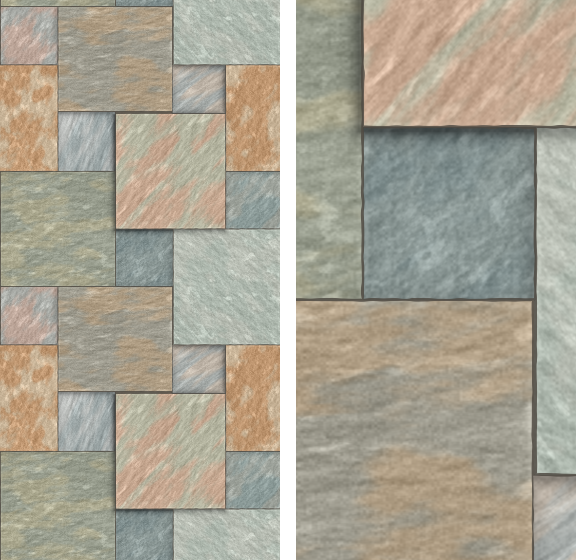
Left, the full canvas; right, a detail of the centre.
Write a Shadertoy shader that draws this texture.

```glsl
// Slate wall cladding: ten split-stone slabs of uneven height in a square repeat, two repeats tall.

// Slab edges: left, top, right, bottom in 1/384 of the repeat, y down
const vec4 SLAB[10] = vec4[10](
    vec4(0.5, 9, 79.5, 89),      vec4(79.5, 9, 236.5, 153),
    vec4(237.5, 314, 384.5, 473), vec4(309.5, 89, 463.5, 235),
    vec4(236, 89, 309.5, 156),   vec4(79.5, 153, 158.5, 235),
    vec4(158.5, 155.5, 309.5, 314), vec4(158.5, 314, 237.5, 393),
    vec4(309.5, 235, 384.5, 314), vec4(0.5, 235, 158.5, 393));

const vec3 BASE[10] = vec3[10](
    vec3(.66, .67, .65), vec3(.61, .60, .55), vec3(.72, .74, .70), vec3(.79, .71, .60),
    vec3(.65, .67, .66), vec3(.62, .66, .66), vec3(.77, .65, .56), vec3(.49, .55, .55),
    vec3(.55, .61, .60), vec3(.59, .61, .55));

const vec3 VEIN[10] = vec3[10](
    vec3(.75, .66, .61), vec3(.68, .61, .51), vec3(.67, .71, .67), vec3(.74, .58, .43),
    vec3(.74, .70, .65), vec3(.74, .75, .74), vec3(.70, .70, .62), vec3(.53, .58, .57),
    vec3(.62, .64, .61), vec3(.66, .65, .55));

// Grain angle, grain stretch, slab height
const vec3 GRAIN[10] = vec3[10](
    vec3(.9, 2, .3), vec3(.05, 2.5, .6), vec3(-.8, 1.6, .5), vec3(1.2, 1.2, .6),
    vec3(.6, 4, 0), vec3(1.2, 4, .1), vec3(.85, 3, 1), vec3(.7, 1.5, .2),
    vec3(.8, 2, .35), vec3(.1, 2, .4));

float hash(vec2 p) {
    return fract(sin(dot(p, vec2(127.1, 311.7))) * 43758.5453);
}

float noise(vec2 p) {
    vec2 i = floor(p), f = fract(p);
    f = f * f * (3. - 2. * f);
    return mix(mix(hash(i), hash(i + vec2(1, 0)), f.x),
               mix(hash(i + vec2(0, 1)), hash(i + 1.), f.x), f.y);
}

float fbm(vec2 p) {
    float sum = 0., amp = .5;
    for (int i = 0; i < 4; i++) {
        sum += amp * noise(p);
        p = mat2(1.6, 1.2, -1.2, 1.6) * p + 5.3;
        amp *= .5;
    }
    return sum / .9375;
}

// Offset from a slab's centre, wrapped to the repeat
vec2 fromCentre(vec2 p, vec4 slab) {
    return mod(p - (slab.xy + slab.zw) * .5 + 192., 384.) - 192.;
}

float boxDistance(vec2 p, vec4 slab) {
    vec2 d = abs(p) - (slab.zw - slab.xy) * .5;
    return length(max(d, 0.)) + min(max(d.x, d.y), 0.);
}

vec3 stone(int id, vec2 p) {
    vec3 grain = GRAIN[id];
    vec2 along = vec2(cos(grain.x), -sin(grain.x));
    vec2 q = vec2(dot(p, along) / grain.y, dot(p, vec2(-along.y, along.x))) + 37. * float(id + 1);

    // Broad mineral patches, then pale streaks
    float patches = fbm(q / 18. + .8 * fbm(q / 30.));
    vec3 col = mix(BASE[id], VEIN[id], smoothstep(.38, .64, patches));
    col += .09 * smoothstep(.6, .78, fbm(q / 7. + 11.));

    // Cleft relief lit across the grain, and fine grit
    float relief = fbm(q / 6.) - fbm((q + vec2(.4, 1.6)) / 6.);
    col += .3 * relief + .07 * (noise(p / 1.3 + 90.) - .5);
    return col + .07 * (fbm(p / 35. + float(id) * 9.) - .5);
}

void mainImage(out vec4 fragColor, in vec2 fragCoord) {
    vec2 p = 384. * fragCoord / iResolution.x;
    p.y = 384. - mod(p.y, 384.);
    float pixel = 384. / iResolution.x;

    // Nearest slab
    int id = 0;
    float edge = 1e3;
    for (int i = 0; i < 10; i++) {
        float d = boxDistance(fromCentre(p, SLAB[i]), SLAB[i]);
        if (d < edge) { edge = d; id = i; }
    }
    vec2 local = fromCentre(p, SLAB[id]);
    vec3 col = stone(id, local);

    // Worn pale rim
    float wear = noise(local / 5. + float(id) * 13.);
    col += .07 * wear * smoothstep(-3.5, -1.5, edge);

    // Shadows cast left and down by taller slabs
    float shade = 0.;
    for (int i = 0; i < 10; i++) {
        float rise = max(GRAIN[i].z - GRAIN[id].z, 0.);
        float d = boxDistance(fromCentre(p, SLAB[i]) + vec2(2, -2), SLAB[i]);
        shade = max(shade, rise * exp(-max(d, 0.) / 3.5));
    }
    col *= 1. - .65 * shade;

    // Dark joint with a slightly chipped line
    float joint = smoothstep(-.5 * pixel, .5 * pixel, edge + .35 + .6 * wear);
    col = mix(col, vec3(.31, .29, .26), .85 * joint);
    fragColor = vec4(clamp(col, 0., 1.), 1.);
}
```
